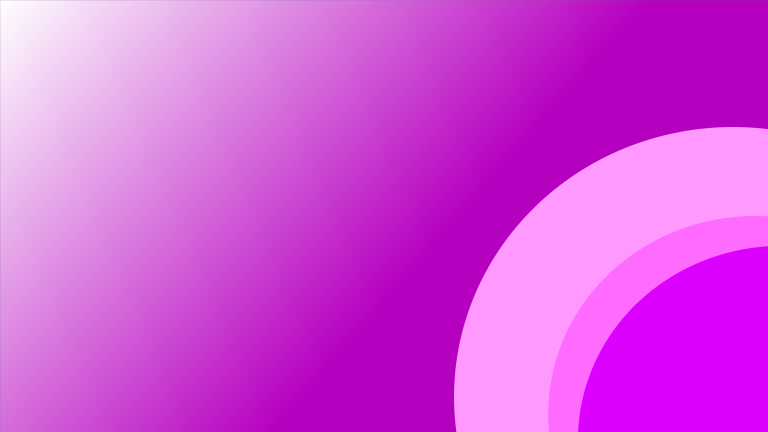
A WebGL 1 fragment shader for this background:

```glsl
precision highp float;
// A diagonal white-to-purple gradient falls from the upper left corner, with
// three nested ellipses rising from the lower right. Each ellipse is an
// approximate distance field, smoothed over one pixel and layered in order.

uniform vec2 u_resolution;

const vec3 WHITE   = vec3(1.0);
const vec3 PURPLE  = vec3(0.714, 0.0, 0.753);
const vec3 PALE    = vec3(1.0, 0.6, 1.0);
const vec3 PINK    = vec3(1.0, 0.42, 1.0);
const vec3 MAGENTA = vec3(0.863, 0.0, 1.0);
const vec3 HAIRLINE = vec3(0.45, 0.4, 0.55);

// Approximate signed distance to an axis-aligned ellipse.
float ellipseDistance(vec2 p, vec2 center, vec2 radii) {
  vec2 q = (p - center) / radii;
  float k = length(q);
  return k * (k - 1.0) / max(length(q / radii), 1e-4);
}

// Coverage of a shape, one pixel wide at its edge.
float coverage(float dist, float pixel) {
  return clamp(0.5 - dist / pixel, 0.0, 1.0);
}

vec3 paintEllipse(vec3 base, vec3 color, vec2 p, vec2 center, vec2 radii, float pixel) {
  return mix(base, color, coverage(ellipseDistance(p, center, radii), pixel));
}

// Linear blend along a unit direction, reaching the end colour at span.
vec3 linearGradient(vec2 p, vec2 start, vec2 direction, float span, vec3 from, vec3 to) {
  return mix(from, to, clamp(dot(p - start, direction) / span, 0.0, 1.0));
}

void main() {
  // Height is one unit; the origin is the lower left corner.
  float pixel = 1.0 / u_resolution.y;
  vec2 p = gl_FragCoord.xy * pixel;

  // Background gradient
  vec2 slope = normalize(vec2(0.755, -0.656));
  vec3 color = linearGradient(p, vec2(0.0, 1.0), slope, 1.135, WHITE, PURPLE);

  // Faint hairline along the top and left edges
  float edge = min(p.x, 1.0 - p.y);
  color = mix(color, HAIRLINE, 0.15 * coverage(edge - 0.0023, pixel));

  // Nested ellipses, largest first
  color = paintEllipse(color, PALE, p, vec2(1.697, 0.081), vec2(0.646, 0.625), pixel);
  color = paintEllipse(color, PINK, p, vec2(1.748, 0.042), vec2(0.479, 0.458), pixel);
  color = paintEllipse(color, MAGENTA, p, vec2(1.810, -0.018), vec2(0.472, 0.449), pixel);

  gl_FragColor = vec4(color, 1.0);
}
```
